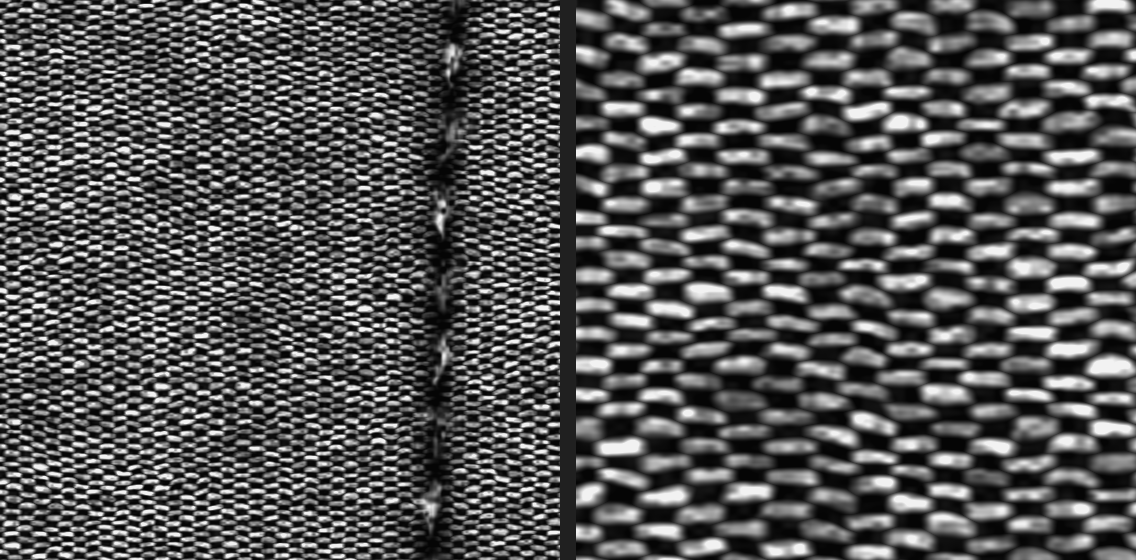
Left: the whole. Right: its middle third, enlarged.
A Shadertoy shader for this texture:

```glsl
// Grey woven cloth of staggered short dashes, with a dark frayed vertical seam.
#define COLUMNS 20.7      // dash periods across
#define ROWS 52.0         // dash periods up
#define WARP 0.55         // unevenness of the weave, in periods
#define GRAIN 0.75        // strength of the fibre grain
#define DARK 0.035        // grey of the gaps
#define LIGHT 0.80        // grey of the dashes
#define SEAM_X 0.765      // seam position at the bottom edge
#define SEAM_LEAN 0.045   // drift to the right towards the top
#define SEAM_WIDTH 0.024
#define TUFT_STEP 0.132   // spacing of the frayed tufts
#define TUFT_START 0.029

float hash(vec2 p) {
    vec3 q = fract(vec3(p.xyx) * 0.1031);
    q += dot(q, q.yzx + 33.33);
    return fract((q.x + q.y) * q.z);
}

float noise(vec2 p) {
    vec2 i = floor(p), f = fract(p);
    f = f * f * (3.0 - 2.0 * f);
    return mix(mix(hash(i), hash(i + vec2(1, 0)), f.x),
               mix(hash(i + vec2(0, 1)), hash(i + vec2(1, 1)), f.x), f.y);
}

// 1 near the centre, falling softly to 0 between the two distances
float band(float d, float inner, float outer) {
    return 1.0 - smoothstep(inner, outer, abs(d));
}

// Two dash lattices, the second shifted by half a period both ways
float weave(vec2 uv) {
    vec2 p = uv * vec2(COLUMNS, ROWS);
    p.x += WARP * 0.45 * (noise(uv * vec2(12.0, 34.0)) - 0.5);
    p.y += WARP * 2.0 * (noise(uv * 5.0 + 7.0) - 0.5);
    p.y += WARP * 0.6 * (noise(uv * vec2(40.0, 50.0) + 19.0) - 0.5);
    float light = 0.0;
    for (int k = 0; k < 2; k++) {
        vec2 q = p + 0.5 * float(k);
        vec2 id = floor(q) + 91.0 * float(k);
        vec2 d = fract(q) - 0.5;
        d.y += 0.5 * d.x * d.x - 0.02;
        float dash = band(d.x, 0.17, 0.38) * band(d.y, 0.06, 0.36);
        dash *= 0.70 + 0.5 * hash(id);
        dash *= 0.92 + 0.9 * d.y;      // lit upper edge
        light = max(light, dash);
    }
    return light;
}

float cloth(vec2 uv) {
    float fine = noise(uv * vec2(150.0, 240.0));
    float coarse = noise(uv * vec2(85.0, 110.0) + 31.0);
    float grain = 0.6 * fine + 0.4 * coarse - 0.5;
    float cloud = 0.85 + 0.3 * noise(uv * 7.0 + 3.0);
    float light = weave(uv) * (1.0 + GRAIN * 1.5 * grain);
    return (DARK + LIGHT * light + 0.18 * GRAIN * grain) * cloud;
}

// Dark groove with a wider shadow around it; d is the distance from its centre
float seamShade(vec2 uv, float d) {
    float ragged = 0.65 + 0.75 * noise(uv * vec2(25.0, 32.0));
    float core = exp(-pow(d / (SEAM_WIDTH * ragged), 2.0));
    float shadow = exp(-pow((d + 0.012) / (SEAM_WIDTH * 2.4), 2.0));
    return (1.0 - 0.94 * core) * (1.0 - 0.38 * shadow);
}

// Pale fibres: a wide head on top, a thin tail below, every other one bright
float tufts(vec2 uv, float d) {
    float t = (uv.y - TUFT_START) / TUFT_STEP;
    float id = floor(t), f = fract(t);
    float faint = mod(id, 2.0);
    float width = mix(0.005, 0.017, smoothstep(0.2, 0.65, f)) * (1.0 + 0.6 * faint);
    float reach = smoothstep(0.04, 0.35, f) * (1.0 - smoothstep(0.62, 0.95, f));
    float bend = 0.014 * (noise(vec2(uv.y * 38.0, 5.0)) - 0.5);
    float fibre = 0.6 * noise(uv * vec2(130.0, 85.0)) + 0.4 * noise(uv * vec2(60.0, 42.0) + 11.0);
    float body = exp(-pow((d - bend) / width, 2.0));
    return body * reach * smoothstep(0.18, 0.8, fibre) * mix(0.95, 0.48, faint);
}

void mainImage(out vec4 fragColor, in vec2 fragCoord) {
    vec2 uv = fragCoord / iResolution.xy;

    // Wandering seam line
    float seam = SEAM_X + SEAM_LEAN * uv.y + 0.014 * (noise(vec2(uv.y * 10.0, 2.0)) - 0.5);
    float d = uv.x - seam;

    float grey = cloth(uv) * seamShade(uv, d);
    grey = max(grey, 0.0) + tufts(uv, d);
    fragColor = vec4(vec3(clamp(grey, 0.02, 0.95)), 1.0);
}
```
